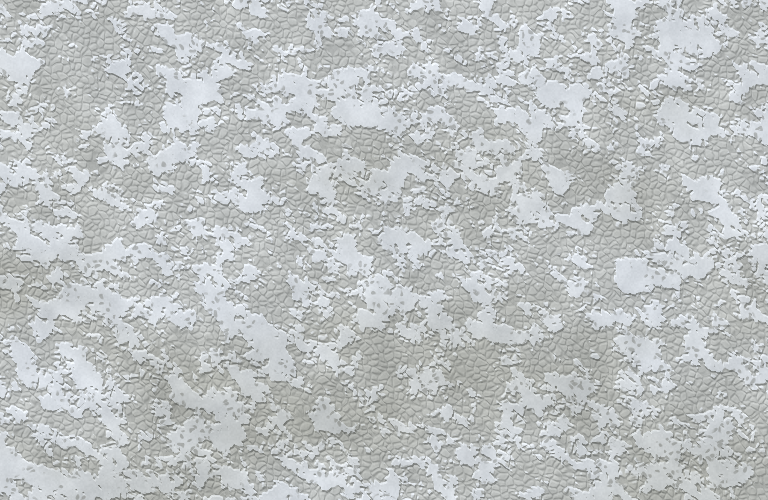
Write a Shadertoy shader that draws this texture.

```glsl
const vec3 PLASTER = vec3(0.835, 0.857, 0.882);
const vec3 ROUGH = vec3(0.722, 0.735, 0.732);
const vec3 STAIN = vec3(0.92, 0.915, 0.89);
const vec3 CREVICE = vec3(0.54, 0.55, 0.54);

float hash(vec2 p) {
    vec3 q = fract(vec3(p.xyx) * 0.1031);
    q += dot(q, q.yzx + 33.33);
    return fract((q.x + q.y) * q.z);
}

float noise(vec2 p) {
    vec2 i = floor(p), f = fract(p);
    vec2 u = f * f * (3.0 - 2.0 * f);
    return mix(mix(hash(i), hash(i + vec2(1, 0)), u.x),
               mix(hash(i + vec2(0, 1)), hash(i + vec2(1, 1)), u.x), u.y);
}

float fbm(vec2 p, int octaves, float gain) {
    float sum = 0.0, weight = 1.0, total = 0.0;
    for (int i = 0; i < octaves; i++) {
        sum += weight * noise(p);
        total += weight;
        weight *= gain;
        p = mat2(1.6, 1.2, -1.2, 1.6) * p + 17.3;
    }
    return sum / total;
}

// Distances to the nearest and second nearest jittered cell centre
vec2 cells(vec2 p) {
    vec2 i = floor(p), f = fract(p), nearest = vec2(4.0);
    for (int y = -1; y <= 1; y++)
    for (int x = -1; x <= 1; x++) {
        vec2 o = vec2(x, y);
        float d = length(o + vec2(hash(i + o), hash(i + o + 57.0)) - f);
        nearest = vec2(min(nearest.x, d), min(max(nearest.x, d), nearest.y));
    }
    return nearest;
}

// Irregular crumbs, 0 in the crevices and 1 on their tops
float crumbs(vec2 p) {
    vec2 q = p + 0.008 * (vec2(noise(p * 70.0), noise(p * 70.0 + 30.0)) - 0.5);
    vec2 d = cells(q * vec2(66.0, 78.0));
    return smoothstep(0.0, 0.38, d.y - d.x) * (0.65 + 0.35 * noise(p * 120.0));
}

// Coverage of the smooth top coat, in ragged flakes with nibbled edges
float flakes(vec2 p, float crumb) {
    vec2 q = vec2(p.x * 0.80, p.y + 0.22 * p.x);
    q += 0.014 * (vec2(noise(p * 40.0), noise(p * 40.0 + 40.0)) - 0.5);
    float field = fbm(q * 27.0, 4, 0.72);
    float ridges = noise(vec2(p.x * 7.0, p.y * 36.0 + p.x * 3.0));
    float density = noise(p * 5.0 + 8.0);
    field += 0.09 * (ridges - 0.5) + 0.05 * (density - 0.5);
    field += 0.07 * (crumb - 0.55);
    return smoothstep(0.490, 0.545, field);
}

float relief(float coat, float crumb) {
    return coat + 0.62 * (1.0 - coat) * crumb;
}

// Sparse ragged nicks in the top coat
float nicks(vec2 p) {
    vec2 q = p + 0.010 * (vec2(noise(p * 90.0), noise(p * 90.0 + 9.0)) - 0.5);
    float core = 1.0 - smoothstep(0.14, 0.32, cells(q * 62.0 + 11.0).x);
    return core * smoothstep(0.52, 0.68, noise(p * 34.0 + 70.0));
}

// Weathering, heavier in the lower part and toward the left
float weathering(vec2 p) {
    float cloud = fbm(p * vec2(2.6, 4.5) + 31.0, 4, 0.55);
    float low = 1.0 - smoothstep(0.1, 0.65, p.y);
    vec2 d = (p - vec2(0.2, 0.42)) / vec2(0.2, 0.1);
    return smoothstep(0.40, 0.95, cloud + 0.14 * low + 0.14 * exp(-dot(d, d)));
}

void mainImage(out vec4 fragColor, in vec2 fragCoord) {
    vec2 p = fragCoord / iResolution.y;
    vec2 toLight = vec2(-0.0015, 0.0042);
    float crumb = crumbs(p), crumbAbove = crumbs(p + toLight);
    float coat = flakes(p, crumb);
    float coatAbove = flakes(p + toLight, crumbAbove);

    // Base tones
    float mottling = fbm(p * 22.0 + 60.0, 3, 0.6) - 0.5;
    vec3 rough = ROUGH + 0.13 * mottling + 0.06 * (crumb - 0.5);
    vec3 smoothCoat = PLASTER + 0.13 * mottling;
    vec3 color = mix(rough, smoothCoat, coat);

    // Light from above: shadows below edges, faint upper rims
    float slope = relief(coat, crumb) - relief(coatAbove, crumbAbove);
    color += 0.19 * min(slope, 0.0) + 0.09 * max(slope, 0.0);

    // Nicks and stains
    color = mix(color, CREVICE, 0.55 * nicks(p) * coat);
    color *= mix(vec3(1.015), STAIN, weathering(p));

    // Fine surface grain
    color += 0.035 * (noise(p * 330.0) - 0.5);
    fragColor = vec4(clamp(color, 0.0, 1.0), 1.0);
}
```
